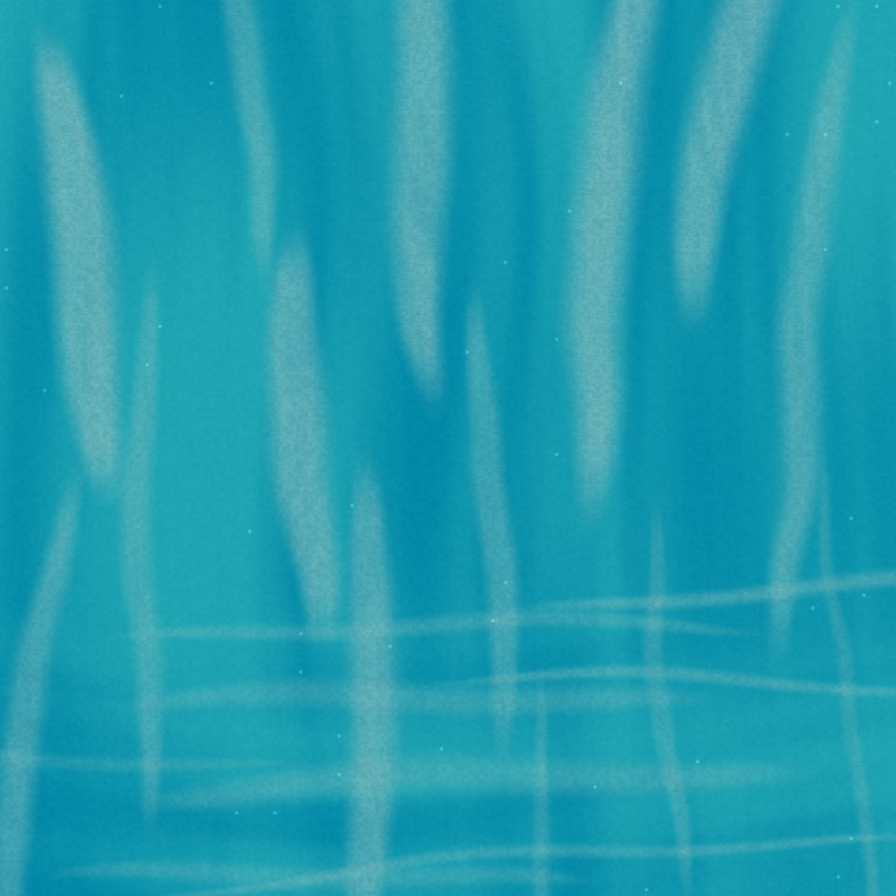
Reproduce this texture procedurally as a WebGL 1 fragment shader.

```glsl
precision highp float;
// Soft pale ribbons of light drifting over rippled teal water.
uniform vec2 u_resolution;

const vec3 DEEP_TEAL = vec3(0.005, 0.535, 0.655);
const vec3 LIGHT_TEAL = vec3(0.125, 0.645, 0.700);
const vec3 PALE_FOAM = vec3(0.460, 0.710, 0.725);
const int RIBBON_COUNT = 14;
const int BAND_COUNT = 8;
const float RIBBON_WIDTH = 0.034;   // typical half width
const float RIBBON_LENGTH = 0.30;   // typical half length
const float FAN_CENTRE = 0.42;      // height where ribbons run upright
const float FAN_SPREAD = 1.1;
const float BAND_TOP = 0.38;        // horizontal bands lie below this
const float GRAIN_SCALE = 240.0;
const float GRAIN_AMOUNT = 0.035;
const float SPECK_SCALE = 70.0;

float hash(vec2 p) {
  return fract(sin(dot(p, vec2(127.1, 311.7))) * 43758.5453);
}

float noise(vec2 p) {
  vec2 i = floor(p);
  vec2 f = fract(p);
  f = f * f * (3.0 - 2.0 * f);
  float low = mix(hash(i), hash(i + vec2(1.0, 0.0)), f.x);
  float high = mix(hash(i + vec2(0.0, 1.0)), hash(i + vec2(1.0, 1.0)), f.x);
  return mix(low, high, f.y);
}

// Tapered soft stroke; offset is (across, along), size its half extents.
float stroke(vec2 offset, vec2 size, float softness) {
  float along = offset.y / size.y;
  float taper = max(1.0 - along * along, 0.0);
  float width = size.x * (0.35 + 0.65 * taper);
  float across = abs(offset.x) / width;
  return (1.0 - smoothstep(1.0 - softness, 1.15, across)) * smoothstep(0.0, 0.55, taper);
}

// Upright ribbons that spread above and below the fan centre.
float ribbons(vec2 uv) {
  float clear = 1.0;
  for (int i = 0; i < RIBBON_COUNT; i++) {
    float id = float(i);
    float r1 = hash(vec2(id, 1.7));
    float r2 = hash(vec2(id, 5.3));
    float r3 = hash(vec2(id, 9.1));
    float r4 = hash(vec2(id, 13.9));
    vec2 centre = vec2((id + 0.2 + 0.6 * r1) / float(RIBBON_COUNT), fract(id * 0.618 + 0.25 * r2));
    float rise = uv.y - centre.y;
    float tilt = (centre.x - 0.5) * (centre.y - FAN_CENTRE) * FAN_SPREAD + (r3 - 0.5) * 0.16;
    float sway = 0.011 * sin(uv.y * 9.0 + r1 * 6.3) + 0.012 * (noise(vec2(uv.y * 11.0, id * 7.0)) - 0.5);
    vec2 size = vec2(RIBBON_WIDTH * (0.35 + 1.0 * r4), RIBBON_LENGTH * (0.7 + 0.7 * r2));
    float mask = stroke(vec2(uv.x - centre.x - tilt * rise - sway, rise), size, 0.6 + 0.35 * r3);
    clear *= 1.0 - mask * (0.28 + 0.50 * r4);
  }
  return 1.0 - clear;
}

// Thin, gently arched bands crossing the lower part.
float bands(vec2 uv) {
  float clear = 1.0;
  for (int i = 0; i < BAND_COUNT; i++) {
    float id = float(i);
    float r1 = hash(vec2(id, 21.3));
    float r2 = hash(vec2(id, 27.1));
    float r3 = hash(vec2(id, 33.7));
    vec2 centre = vec2(r1, BAND_TOP * (id + r2) / float(BAND_COUNT));
    float run = uv.x - centre.x;
    float arch = (r3 - 0.5) * 0.16 * run - 0.10 * run * run + 0.006 * sin(uv.x * 13.0 + id);
    vec2 size = vec2(0.010 + 0.026 * r2 * r2, 0.20 + 0.30 * r3);
    clear *= 1.0 - stroke(vec2(uv.y - centre.y - arch, run), size, 0.9) * (0.22 + 0.25 * r1);
  }
  return 1.0 - clear;
}

// Blue-to-teal variation: long upright folds, with level ripples low down.
float waterTone(vec2 uv) {
  float bend = 0.09 * (noise(uv * vec2(2.0, 2.6)) - 0.5);
  float x = uv.x + bend;
  float folds = 0.50 * noise(vec2(x * 8.0, uv.y * 1.8 + 3.0))
              + 0.32 * noise(vec2(x * 19.0 + 7.0, uv.y * 2.2))
              + 0.18 * noise(vec2(x * 42.0, uv.y * 2.8 + 9.0));
  float y = uv.y + 0.05 * sin(uv.x * 4.0) + bend * 0.4;
  float ripples = 0.6 * noise(vec2(uv.x * 2.2, y * 17.0))
                + 0.4 * noise(vec2(uv.x * 3.0 + 5.0, y * 37.0));
  float low = 1.0 - smoothstep(0.08, 0.40, uv.y);
  return smoothstep(0.18, 0.74, mix(folds, ripples, 0.55 * low));
}

void main() {
  vec2 uv = gl_FragCoord.xy / u_resolution;
  vec3 colour = mix(DEEP_TEAL, LIGHT_TEAL, waterTone(uv));

  // Pale light, faintly streaked along its length
  float fibres = noise(vec2(uv.x * 75.0 + 3.0 * sin(uv.y * 8.0), uv.y * 13.0));
  float light = 1.0 - (1.0 - ribbons(uv)) * (1.0 - bands(uv));
  light *= 0.85 + 0.25 * fibres;
  colour = mix(colour, PALE_FOAM, clamp(light, 0.0, 1.0));

  // Fine grain and a few tiny bright specks
  float grain = noise(uv * GRAIN_SCALE) + noise(uv * GRAIN_SCALE * 1.9 + 17.0) - 1.0;
  colour += grain * GRAIN_AMOUNT * (0.5 + light);
  vec2 cell = floor(uv * SPECK_SCALE);
  float speck = 1.0 - smoothstep(0.06, 0.22, length(fract(uv * SPECK_SCALE) - 0.5));
  colour += 0.12 * speck * step(0.992, hash(cell + 41.0));

  gl_FragColor = vec4(clamp(colour, 0.0, 1.0), 1.0);
}
```
